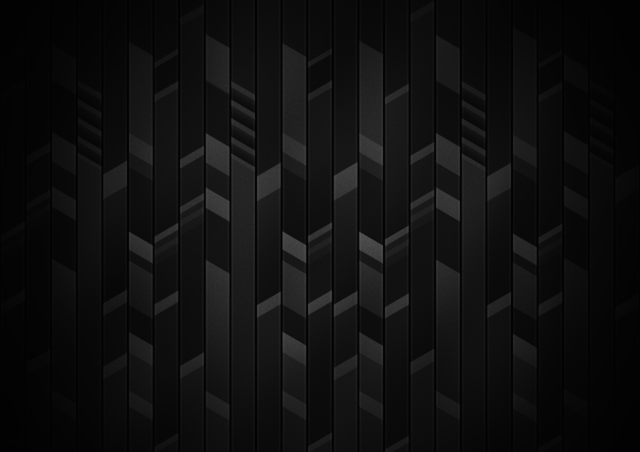
This background is drawn by a Shadertoy shader. Its source:

```glsl
const float COLUMNS = 25.0;
const float SLANT = 0.033;       // rise of a slanted edge across one column
const float SEAM_WIDTH = 0.035;  // half width of a seam, in columns
const float RIM_LIGHT = 0.035;
const float JITTER = 0.010;      // vertical shift between columns
const float SMOKE = 0.55;
const float GRAIN = 0.10;
const float BLACK_LEVEL = 0.008;
const vec3 TINT = vec3(1.0);

// Strip designs: 0 thin ledges, 1 high ledges, 2 double blocks,
// 3 louvres, 4 single block, 5 long blocks
const int STRIP_KIND[25] = int[25](0, 1, 2, 3, 4, 5, 0, 1, 2, 3, 4, 5, 0,
                                   4, 5, 0, 1, 2, 3, 4, 5, 0, 2, 3, 4);

float depth;  // slanted distance from the top
float soft;   // edge softness
float shade;  // brightness built up so far

float hash(float n) { return fract(sin(n * 12.9898 + 4.1) * 43758.547); }

vec2 gradient(vec2 cell) {
    float a = 6.2832 * hash(dot(cell, vec2(1.0, 57.0)));
    return vec2(cos(a), sin(a));
}

float gradientNoise(vec2 p) {
    vec2 i = floor(p), f = fract(p);
    vec2 w = f * f * f * (f * (f * 6.0 - 15.0) + 10.0);
    vec2 e = vec2(1.0, 0.0);
    float low = mix(dot(gradient(i), f), dot(gradient(i + e), f - e), w.x);
    float high = mix(dot(gradient(i + e.yx), f - e.yx),
                     dot(gradient(i + 1.0), f - 1.0), w.x);
    return mix(low, high, w.y);
}

// Covers everything below top with a tone that fades downward
void facet(float top, float tone, float fade) {
    float d = depth - top;
    shade = mix(shade, tone * exp(-fade * max(d, 0.0)), smoothstep(-soft, soft, d));
}

// Bright block with a dimmer tone under it
void block(float top, float size, float tone, float below, float fade) {
    facet(top, tone, 3.0);
    facet(top + size, below, fade);
}

// Ledge followed by finer steps
void steppedLedge(float top, float tone) {
    block(top, 0.015, tone, 0.09, 2.0);
    block(top + 0.030, 0.014, 0.125, 0.085, 2.0);
    facet(top + 0.064, 0.065, 1.0);
}

void paintStrip(int kind, float seed) {
    shade = 0.07;
    if (kind == 0) {
        if (seed > 0.45) block(0.125, 0.012, 0.17, 0.06, 1.0);
        block(0.196, 0.016, 0.19, 0.105, 2.5);
        steppedLedge(0.510, 0.21);
        block(0.660, 0.025, 0.21, 0.075, 1.5);
        block(0.975, 0.015, 0.17, 0.10, 1.0);
    } else if (kind == 1) {
        block(0.020, 0.018, 0.15, 0.10, 2.0);
        block(0.333, 0.020, 0.18, 0.075, 2.0);
        steppedLedge(0.438, 0.18);
        block(0.790, 0.028, 0.18, 0.10, 1.5);
    } else if (kind == 2) {
        block(mix(0.03, 0.15, seed), 0.10, 0.20, 0.11, 2.0);
        facet(0.195, 0.06, 1.0);
        block(0.310, 0.065, 0.21, 0.08, 2.0);
        block(0.430, 0.045, 0.22, 0.065, 1.0);
        facet(0.590, 0.175, 3.0);
        block(0.880, 0.035, 0.16, 0.09, 1.0);
    } else if (kind == 3) {
        for (int i = 0; i < 4; i++)
            block(0.190 + 0.041 * float(i), 0.013, 0.17, 0.10, 38.0);
        block(0.350, 0.010, 0.18, 0.135, 1.4);
    } else if (kind == 4) {
        block(0.375, 0.055, 0.215, 0.10, 3.5);
        block(0.660, 0.028, 0.20, 0.085, 1.5);
        if (seed > 0.6) block(0.800, 0.028, 0.20, 0.11, 1.5);
    } else {
        facet(mix(0.06, 0.15, seed), 0.19, 1.5);
        block(0.310, 0.042, 0.21, 0.11, 2.0);
        facet(0.385, 0.065, 2.0);
        block(0.528, 0.040, 0.27, 0.085, 2.0);
        facet(0.592, 0.17, 3.5);
        facet(0.690, 0.055, 1.0);
        block(0.750, 0.045, 0.22, 0.13, 2.0);
        block(0.880, 0.035, 0.19, 0.10, 2.0);
    }
}

void mainImage(out vec4 fragColor, in vec2 fragCoord) {
    vec2 uv = fragCoord / iResolution.xy;
    float column = min(floor(uv.x * COLUMNS), COLUMNS - 1.0);
    float across = uv.x * COLUMNS - column;
    int kind = STRIP_KIND[int(column)];
    float seed = hash(column + 3.0);

    // Slanted facets, falling or rising with the design
    float fall = (kind == 2 || kind == 3 || kind == 5) ? 1.0 : -1.0;
    depth = 1.0 - uv.y - fall * SLANT * (across - 0.5) + JITTER * (seed - 0.5);
    soft = 0.9 / iResolution.y;
    paintStrip(kind, seed);
    shade *= 0.93 + 0.14 * hash(column + 31.0);

    // Drifting smoke and fine vertical grain
    vec2 drift = vec2(uv.x * 7.0 - uv.y * 2.5, uv.y * 2.6);
    shade *= 1.0 + SMOKE * gradientNoise(drift + 5.0);
    shade *= 1.0 + GRAIN * gradientNoise(uv * vec2(260.0, 150.0));

    // Dark seams with a faint rim on both sides
    float seam = min(across, 1.0 - across);
    float blur = COLUMNS / iResolution.x;
    shade += RIM_LIGHT * (1.0 - smoothstep(0.0, 0.05, abs(seam - 0.085)));
    shade *= mix(0.08, 1.0, smoothstep(SEAM_WIDTH - 0.5 * blur, SEAM_WIDTH + 0.5 * blur, seam));

    // Vignette
    float radius = length((uv - vec2(0.5, 0.48)) * vec2(1.0, 0.65));
    shade *= 1.0 - smoothstep(0.08, 0.60, radius);
    fragColor = vec4(TINT * (shade + BLACK_LEVEL), 1.0);
}
```
